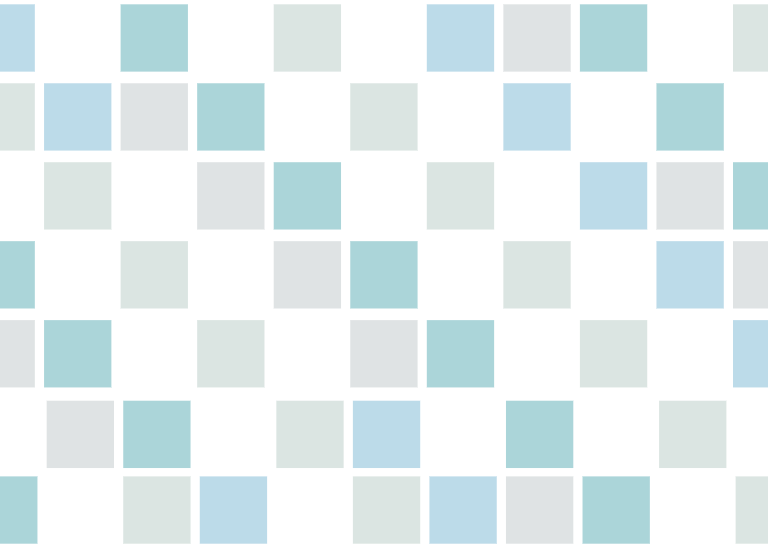
Write a Shadertoy shader that draws this pattern.

```glsl
// Lengths are fractions of the canvas height, measured from the top left.
const vec2 PITCH = vec2(0.1402, 0.1446);
const vec2 FIRST_CORNER = vec2(-0.0595, 0.0079);
const float TILE_SIZE = 0.1233;
const float LOWER_SHIFT = 0.0048;   // sideways slip of the lower rows
const float LOWER_NUDGE = 0.003;    // uneven spacing of the lower rows
const int LOWER_ROW = 5;

const int WHITE = 0, GREY = 1, SAGE = 2, TEAL = 3, BLUE = 4;
const vec3 COLOURS[5] = vec3[5](
    vec3(1.0),
    vec3(0.875, 0.890, 0.894),
    vec3(0.859, 0.898, 0.886),
    vec3(0.671, 0.835, 0.851),
    vec3(0.737, 0.857, 0.914));

// Colour sequences of the diagonals, outward from the top left corner.
const int RIGHT_BANDS[6] = int[6](BLUE, GREY, TEAL, WHITE, SAGE, WHITE);
const int LEFT_BANDS[6] = int[6](SAGE, WHITE, TEAL, GREY, WHITE, TEAL);

int tileColour(int column, int row) {
    int diagonal = column - row;
    int colour = diagonal < 0 ? LEFT_BANDS[(-diagonal - 1) % 6]
                              : RIGHT_BANDS[diagonal % 6];

    // Gaps in the blue and grey diagonals
    if (diagonal == 0 && row >= 2 && row <= 4) colour = WHITE;
    if (diagonal == 1 && row % 5 == 0) colour = WHITE;
    if (diagonal == 7 && row == 1) colour = WHITE;

    // Colour changes at the lower left
    if (row == 6 && diagonal == -4) colour = SAGE;
    if (row == 6 && diagonal == -3) colour = BLUE;
    return colour;
}

float boxDistance(vec2 p, vec2 halfSize) {
    vec2 q = abs(p) - halfSize;
    return length(max(q, 0.0)) + min(max(q.x, q.y), 0.0);
}

void mainImage(out vec4 fragColor, in vec2 fragCoord) {
    float pixel = 1.0 / iResolution.y;
    vec2 p = vec2(fragCoord.x, iResolution.y - fragCoord.y) * pixel;
    p -= FIRST_CORNER + 0.5 * TILE_SIZE;

    // Row first, so that its offset can apply before the column is found
    int row = int(floor(p.y / PITCH.y + 0.5));
    if (row >= LOWER_ROW) {
        p.x -= LOWER_SHIFT;
        p.y -= row == LOWER_ROW ? LOWER_NUDGE : -LOWER_NUDGE;
    }
    int column = int(floor(p.x / PITCH.x + 0.5));

    // Square tile with a smoothed edge
    vec2 local = p - vec2(column, row) * PITCH;
    float edge = boxDistance(local, vec2(0.5 * TILE_SIZE));
    float coverage = clamp(0.5 - edge / pixel, 0.0, 1.0);

    vec3 colour = COLOURS[tileColour(column, row)];
    fragColor = vec4(mix(COLOURS[WHITE], colour, coverage), 1.0);
}
```
